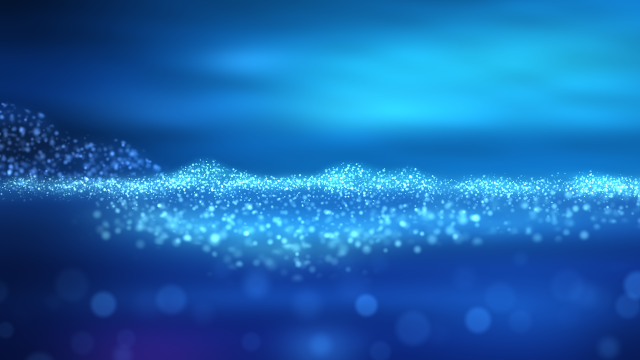
Write a Shadertoy shader that draws this background.

```glsl
// A wave of glittering particles under a soft, streaked blue sky.
// Wide Gaussian glows paint the backdrop; jittered grids of discs, from sharp
// glints on the ridge to large blurred bokeh below, suggest depth of field.

float hash(vec2 p) {
    return fract(sin(dot(p, vec2(127.1, 311.7))) * 43758.5453);
}

float noise(vec2 p) {
    vec2 i = floor(p), f = fract(p);
    f = f * f * (3.0 - 2.0 * f);
    return mix(mix(hash(i), hash(i + vec2(1, 0)), f.x),
               mix(hash(i + vec2(0, 1)), hash(i + vec2(1, 1)), f.x), f.y);
}

float glow(vec2 p, vec2 center, vec2 size) {
    p = (p - center) / size;
    return exp(-dot(p, p));
}

float bump(float x, float center, float width) {
    x = (x - center) / width;
    return exp(-x * x);
}

// Scattered discs; density is the share of cells that are lit
float dots(vec2 p, float cell, float radius, float blur, float density, float seed) {
    float sum = 0.0;
    vec2 base = floor(p / cell);
    for (int j = -1; j <= 1; j++)
    for (int i = -1; i <= 1; i++) {
        vec2 id = base + vec2(i, j);
        vec2 key = id + seed * 17.3;
        vec2 center = (id + vec2(hash(key), hash(key + 41.7))) * cell;
        float size = radius * mix(0.55, 1.25, hash(key + 73.1));
        float disc = 1.0 - smoothstep(size * (1.0 - blur), size, length(p - center));
        float chance = hash(key + 19.9);
        float lit = smoothstep(chance, chance + 0.25, density * 1.25);
        float level = hash(key + 57.3);
        sum += disc * lit * mix(0.2, 1.0, level * level);
    }
    return sum;
}

vec3 skyColor(vec2 uv) {
    vec3 col = mix(vec3(0.03, 0.21, 0.52), vec3(0.05, 0.41, 0.70), smoothstep(0.0, 0.55, uv.x));
    vec3 light = vec3(0.10, 0.26, 0.19) * glow(uv, vec2(0.57, 0.69), vec2(0.15, 0.065));
    light += vec3(0.05, 0.20, 0.15) * glow(uv, vec2(0.58, 0.80), vec2(0.19, 0.09));
    light += vec3(0.07, 0.25, 0.15) * glow(uv, vec2(0.86, 0.83), vec2(0.26, 0.13));
    light += vec3(0.04, 0.16, 0.16) * glow(uv, vec2(0.87, 0.68), vec2(0.24, 0.06));
    light += vec3(0.05, 0.13, 0.18) * glow(uv, vec2(0.24, 0.69), vec2(0.14, 0.06));
    light += vec3(0.08, 0.17, 0.22) * glow(uv, vec2(0.38, 0.83), vec2(0.07, 0.04));
    col += light * smoothstep(0.56, 0.66, uv.y);
    col *= 1.0 - 0.62 * glow(uv, vec2(0.0, 1.0), vec2(0.25, 0.20));
    col *= 1.0 - 0.68 * glow(uv, vec2(0.0, 0.60), vec2(0.21, 0.11));
    col *= 1.0 - 0.25 * glow(uv, vec2(0.48, 1.02), vec2(0.32, 0.09));
    float streaks = noise(vec2(uv.x * 5.0 + uv.y * 3.0, uv.y * 18.0 - uv.x * 2.0));
    float wisps = noise(vec2(uv.x * 11.0, uv.y * 24.0 + uv.x * 4.0));
    return col * (0.92 + 0.16 * streaks + 0.10 * wisps);
}

vec3 seaColor(vec2 uv) {
    vec3 col = mix(vec3(0.04, 0.14, 0.48), vec3(0.08, 0.30, 0.68), smoothstep(0.15, 0.5, uv.y));
    col += vec3(0.05, 0.24, 0.20) * glow(uv, vec2(0.40, 0.37), vec2(0.21, 0.10));
    col += vec3(0.03, 0.17, 0.15) * glow(uv, vec2(0.78, 0.39), vec2(0.24, 0.09));
    col += vec3(0.03, 0.12, 0.16) * glow(uv, vec2(0.40, 0.17), vec2(0.38, 0.05));
    col += vec3(0.03, 0.14, 0.18) * glow(uv, vec2(0.82, 0.14), vec2(0.20, 0.12));
    col += vec3(0.08, 0.20, 0.24) * glow(uv, vec2(0.50, 0.03), vec2(0.06, 0.07));
    col += vec3(0.14, 0.00, 0.08) * glow(uv, vec2(0.23, 0.0), vec2(0.13, 0.10));
    col *= 1.0 - 0.50 * glow(uv, vec2(0.0, 0.30), vec2(0.19, 0.18));
    col *= 1.0 - 0.45 * glow(uv, vec2(0.0, 0.0), vec2(0.15, 0.18));
    col *= 1.0 - 0.30 * glow(uv, vec2(1.0, 0.0), vec2(0.10, 0.18));
    return col * (0.90 + 0.20 * noise(vec2(uv.x * 2.0, uv.y * 16.0)));
}

void mainImage(out vec4 fragColor, in vec2 fragCoord) {
    vec2 uv = fragCoord / iResolution.xy;
    vec2 p = fragCoord / iResolution.y;
    vec3 col = mix(seaColor(uv), skyColor(uv), smoothstep(0.44, 0.53, uv.y));
    float clusters = mix(0.50, 1.35, noise(p * vec2(16.0, 30.0)));

    // Blurred hill falling from the left edge
    float hillTop = 0.73 - 0.60 * uv.x + 0.015 * sin(uv.x * 40.0);
    float hill = (1.0 - smoothstep(hillTop - 0.05, hillTop, uv.y))
               * smoothstep(0.45, 0.53, uv.y) * (1.0 - smoothstep(0.20, 0.30, uv.x));
    col += vec3(0.03, 0.05, 0.08) * hill * clusters;
    for (int k = 0; k < 3; k++)
        col += vec3(0.24, 0.32, 0.46) * dots(p, 0.019 + 0.003 * float(k),
               0.009 + 0.002 * float(k), 0.95, hill * clusters * 0.7, float(k) + 1.0);

    // Sharp glitter under the ridge
    float ridge = 0.510 + 0.052 * bump(uv.x, 0.32, 0.055) + 0.046 * bump(uv.x, 0.55, 0.06)
                + 0.024 * bump(uv.x, 0.64, 0.035) + 0.014 * bump(uv.x, 0.93, 0.05)
                + 0.010 * (noise(vec2(uv.x * 45.0, 3.0)) - 0.3);
    float band = (1.0 - smoothstep(ridge - 0.030, ridge + 0.006, uv.y)) * smoothstep(0.42, 0.49, uv.y);
    float core = bump(uv.y, 0.487 + 0.25 * (ridge - 0.508), 0.024);
    float shine = mix(0.70, 1.0, smoothstep(0.10, 0.30, uv.x))
                * mix(1.0, 0.85, smoothstep(0.62, 0.75, uv.x));
    col += (vec3(0.05, 0.14, 0.11) * band + vec3(0.12, 0.20, 0.13) * core) * shine * clusters;
    for (int k = 0; k < 4; k++)
        col += vec3(0.60, 0.70, 0.52) * shine
             * dots(p, 0.0085 + 0.0015 * float(k), 0.0038 + 0.0005 * float(k), 0.95,
                    (band * 0.48 + core * 0.36) * clusters, float(k) + 4.0);

    // Grains sagging toward the viewer, larger and softer with depth
    float sag = 0.395 - 0.090 * bump(uv.x, 0.47, 0.17) + 0.035 * smoothstep(0.75, 1.0, uv.x);
    float reach = smoothstep(0.08, 0.28, uv.x) * mix(1.0, 0.65, smoothstep(0.52, 0.72, uv.x));
    col += vec3(0.10, 0.18, 0.12) * bump(uv.y, sag + 0.015, 0.06) * reach * clusters;
    for (int k = 0; k < 6; k++) {
        float depth = float(k) / 5.0;
        float grains = bump(uv.y, mix(0.450, sag - 0.020, depth), mix(0.035, 0.060, depth));
        col += mix(vec3(0.38, 0.48, 0.38), vec3(0.24, 0.34, 0.25), depth)
             * dots(p, mix(0.015, 0.038, depth), mix(0.006, 0.020, depth), 0.90,
                    grains * reach * clusters * 0.80, float(k) + 8.0);
    }

    // Large foreground bokeh
    float low = 1.0 - smoothstep(0.18, 0.42, uv.y);
    col += vec3(0.08, 0.16, 0.20) * dots(p, 0.135, 0.050, 0.45, low * 0.50, 15.0);
    col += vec3(0.06, 0.12, 0.15) * dots(p, 0.110, 0.055, 0.80, low * 0.40, 16.0);

    fragColor = vec4(min(col, vec3(0.90, 0.98, 1.0)), 1.0);
}
```
